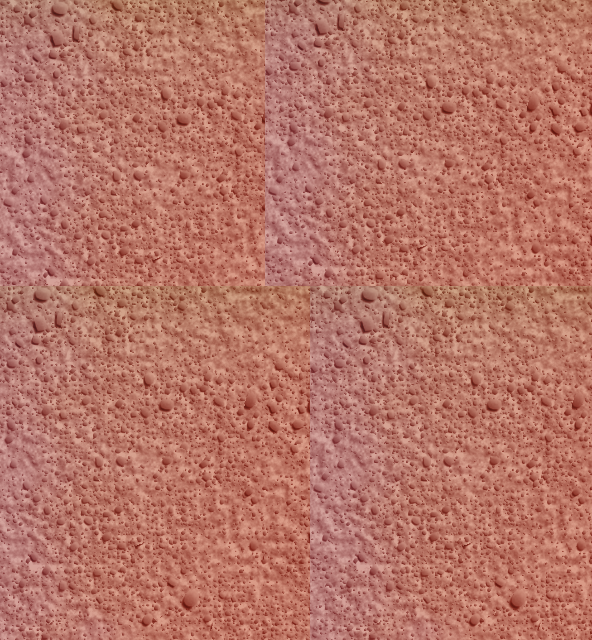
A WebGL 2 fragment shader for this texture:

```glsl
#version 300 es
precision highp float;
uniform vec2 u_resolution;
out vec4 outColor;

const vec2 LIGHT = vec2(0.62, -0.78); // towards the sun; tile y runs downwards

// Integer hash giving two values in 0..1
vec2 hash2(vec2 p) {
  uvec2 v = uvec2(ivec2(floor(p))) * 1664525u + 1013904223u;
  v.x += v.y * 1664525u;
  v.y += v.x * 1664525u;
  v ^= v >> 16u;
  v.x += v.y * 1664525u;
  v.y += v.x * 1664525u;
  v ^= v >> 16u;
  return vec2(v & 65535u) / 65535.0;
}

float noise(vec2 p) {
  vec2 i = floor(p), f = p - i;
  f = f * f * (3.0 - 2.0 * f);
  return mix(mix(hash2(i).x, hash2(i + vec2(1, 0)).x, f.x),
             mix(hash2(i + vec2(0, 1)).x, hash2(i + vec2(1, 1)).x, f.x), f.y);
}

float fbm(vec2 p) {
  float sum = 0.0, amp = 0.5;
  for (int i = 0; i < 4; i++) {
    sum += amp * noise(p);
    p = mat2(1.6, 1.2, -1.2, 1.6) * p + 17.0;
    amp *= 0.5;
  }
  return sum;
}

float blob(vec2 p, vec2 center, float radius) {
  vec2 d = (p - center) / radius;
  return exp(-dot(d, d));
}

// Between a round and a squared-off outline
float stoneDistance(vec2 p, float angle, float squareness) {
  float c = cos(angle), s = sin(angle);
  p = mat2(c, s, -s, c) * p * vec2(0.88, 1.15);
  return mix(length(p), max(abs(p.x), abs(p.y)) * 1.12, squareness);
}

// Lays one size of stones and their shadows over the tone
float scatter(float tone, vec2 p, float cell, float density, float depth, float seed) {
  vec2 g = p / cell, id = floor(g);
  float pixel = 1.0 / (u_resolution.y * cell);
  for (int k = 0; k < 9; k++) {
    vec2 c = id + vec2(k % 3 - 1, k / 3 - 1);
    vec2 jitter = hash2(c + seed), kind = hash2(c + seed + 91.0);
    if (kind.x > density) continue;
    float r = mix(0.17, 0.38, kind.y * kind.y);
    vec2 q = (g - c - 0.5 - 0.6 * (jitter - 0.5)) / r;
    float angle = jitter.x * 6.28, squareness = jitter.y * 0.8;
    float shade = stoneDistance(q + LIGHT * 0.55, angle, squareness);
    tone = mix(tone, -depth, 0.85 * (1.0 - smoothstep(0.55, 1.15, shade)));
    float d = stoneDistance(q, angle, squareness), aa = min(pixel / r, 0.6);
    float body = 0.62 + 0.36 * dot(q, LIGHT) + 0.3 * (jitter.x - 0.5);
    tone = mix(tone, body, 0.9 * (1.0 - smoothstep(1.0 - aa, 1.0 + aa, d)));
  }
  return tone;
}

vec3 soil(vec2 t) {
  float patches = fbm(t * 11.0 + 5.0);
  float rough = smoothstep(0.3, 0.65, patches + 0.25 * (t.x - 0.2));

  // Sunlit grain: slope of the ground towards the light
  float tone = 0.82 + 0.25 * (fbm(t * 26.0) - 0.5);
  tone += 1.1 * (fbm(t * 85.0 + LIGHT * -0.35) - fbm(t * 85.0 + LIGHT * 0.35));
  tone += 0.3 * (noise(t * 290.0) - 0.5);

  // Gravel from fine to coarse, the largest in a few clusters
  float cluster = blob(t, vec2(0.07, 0.05), 0.07) + blob(t, vec2(0.48, 0.2), 0.05)
                + 0.7 * blob(t, vec2(0.29, 0.51), 0.07);
  tone = scatter(tone, t, 0.0075, 0.3 + 0.55 * rough, 0.0, 11.0);
  tone = scatter(tone, t, 0.0115, 0.15 + 0.45 * rough, 0.1, 37.0);
  tone = scatter(tone, t, 0.019, 0.1 + 0.2 * rough + 0.2 * cluster, 0.4, 53.0);
  tone = scatter(tone, t, 0.034, 0.04 + 0.75 * cluster, 0.85, 79.0);
  tone += 0.08 * (noise(t * 420.0) - 0.5);

  vec3 rust = vec3(0.51, 0.19, 0.15);
  vec3 color = tone > 0.0 ? mix(rust, vec3(0.80, 0.58, 0.51), min(tone, 1.15))
                          : mix(rust, vec3(0.27, 0.06, 0.04), min(-tone, 1.0));

  // Lilac dust on the left, ochre along the top, redder lower right
  color += vec3(-0.015, 0.0, 0.05) * (1.0 - smoothstep(0.0, 0.24, t.x + 0.25 * (patches - 0.5)));
  color += vec3(-0.04, 0.0, -0.045) * exp(-t.y * 16.0);
  color += vec3(0.01, -0.03, -0.035) * smoothstep(0.2, 0.75, t.x + 0.6 * t.y);
  return color;
}

void main() {
  vec2 p = gl_FragCoord.xy / u_resolution.y;
  p.y = 1.0 - p.y;

  // Two by two copies, each row cropped differently
  bool top = p.y < 0.4466;
  float seam = top ? 0.414 : 0.4844;
  bool right = p.x > seam;
  vec2 t = p;
  t.x += right ? -seam : (top ? 0.0 : 0.0273);
  t.y += top ? (right ? 0.0182 : 0.0) : -0.4466;

  outColor = vec4(clamp(soil(t), 0.0, 1.0), 1.0);
}
```
